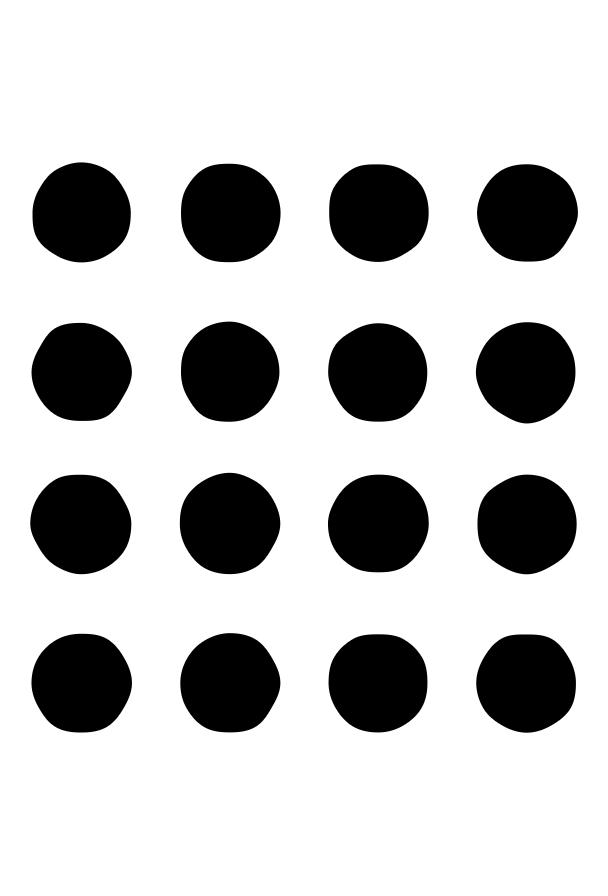
A WebGL 2 fragment shader for this pattern:

```glsl
#version 300 es
precision highp float;

uniform vec2 u_resolution;
out vec4 fragColor;

float hash(vec3 p) {
    p = fract(p * vec3(0.1031, 0.1030, 0.0973));
    p += dot(p, p.yzx + 33.33);
    return fract((p.x + p.y) * p.z);
}

// Uneven outline: random radii at twelve directions, eased between them
float blobRadius(float angle, vec2 cell) {
    float turn = fract(angle / 6.2831853) * 12.0;
    float knot = floor(turn);
    float a = hash(vec3(cell, mod(knot, 12.0)) + 1.0);
    float b = hash(vec3(cell, mod(knot + 1.0, 12.0)) + 1.0);
    float wobble = mix(a, b, smoothstep(0.0, 1.0, turn - knot));
    return 0.0819 * (1.0 + 0.056 * (wobble - 0.5));
}

void main() {
    // Centred coordinates, one unit per sheet width
    float sheet = min(u_resolution.x, u_resolution.y * 348.0 / 512.0);
    vec2 p = (gl_FragCoord.xy - 0.5 * u_resolution) / sheet;

    // Four evenly spaced columns; four rows with a tighter middle gap
    float column = clamp(floor(p.x / 0.2443), -2.0, 1.0);
    float side = p.y < 0.0 ? -1.0 : 1.0;
    float outer = step(0.2555, abs(p.y));
    vec2 center = vec2((column + 0.5) * 0.2443, side * mix(0.1245, 0.3865, outer));
    vec2 cell = vec2(column + 2.0, 1.5 + side * (0.5 + outer));

    // Solid dot with a one-pixel soft edge
    vec2 d = p - center;
    float edge = length(d) - blobRadius(atan(d.y, d.x), cell);
    float ink = clamp(0.5 - edge * sheet, 0.0, 1.0);

    fragColor = vec4(mix(vec3(1.0), vec3(0.0), ink), 1.0);
}
```
